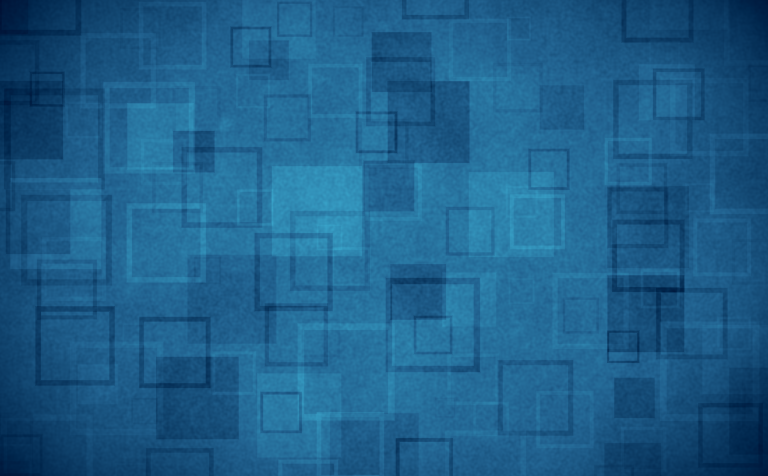
Give the GLSL for this background, as a Shadertoy shader.

```glsl
// Overlapping translucent squares and square outlines on worn, vignetted blue paper.

// Tone ramp: the green value of each colour is its tone
const vec3 DEEP_BLUE  = vec3(0.00, 0.15, 0.30);
const vec3 MID_BLUE   = vec3(0.13, 0.385, 0.565);
const vec3 LIGHT_BLUE = vec3(0.20, 0.58, 0.735);

const float BASE_TONE      = 0.463;
const float VIGNETTE       = 0.80;
const float BLOTCH_SCALE   = 4.0;
const float BLOTCH_AMOUNT  = 0.075;
const float GRAIN_SCALE    = 135.0;
const float GRAIN_AMOUNT   = 0.066;
const float EDGE_SOFTNESS  = 0.0005;
const float RIM_RATIO      = 0.068;  // outline width relative to side
const float SOLID          = 1.0;    // rim ratio that fills the square

// Strength of each kind of square, in tone
const float DARK_FILL  = 0.125;
const float LIGHT_FILL = 0.100;
const float DARK_RIM   = 0.130;
const float LIGHT_RIM  = 0.080;
const float FAINT_RIM  = 0.050;

vec4 hash4(vec2 p) {
    vec4 q = fract(p.xyxy * vec4(0.1031, 0.1030, 0.0973, 0.1099));
    q += dot(q, q.wzxy + 33.33);
    return fract((q.xxyz + q.yzzw) * q.zywx);
}

float gradientNoise(vec2 p) {
    vec2 cell = floor(p), f = fract(p);
    vec2 u = f * f * f * (f * (f * 6.0 - 15.0) + 10.0);
    vec4 corner;
    for (int i = 0; i < 4; i++) {
        vec2 offset = vec2(i & 1, i >> 1);
        vec2 slope = hash4(cell + offset + 17.0).xy * 2.0 - 1.0;
        corner[i] = dot(slope, f - offset);
    }
    return mix(mix(corner.x, corner.y, u.x), mix(corner.z, corner.w, u.x), u.y);
}

float fbm(vec2 p) {
    float sum = 0.0, amplitude = 1.0;
    for (int i = 0; i < 5; i++) {
        sum += amplitude * gradientNoise(p);
        p = mat2(1.6, 1.2, -1.2, 1.6) * p + 5.3;
        amplitude *= 0.6;
    }
    return sum;
}

// Square of the given half side; rim is the outline width
float squareMask(vec2 p, float halfSide, float rim) {
    float soft = EDGE_SOFTNESS + 0.5 / iResolution.y;
    float d = max(abs(p.x), abs(p.y)) - halfSide;
    return smoothstep(soft, -soft, d) - smoothstep(soft, -soft, d + rim);
}

// Evenly spread squares of one kind, with random size and strength
float scatterSquares(vec2 p, float aspect, float seed, int count, vec2 sideRange, float rimRatio) {
    float sum = 0.0;
    for (int i = 0; i < count; i++) {
        float n = float(i);
        vec4 rnd = hash4(vec2(n + 1.0, seed * 7.0 + 3.0));
        vec2 spread = fract(seed * vec2(0.37, 0.61) + n * vec2(0.7549, 0.5698));
        spread = fract(spread + 0.14 * (rnd.xy - 0.5));
        vec2 center = mix(vec2(-0.03), vec2(1.03), spread) * vec2(aspect, 1.0);
        float side = mix(sideRange.x, sideRange.y, pow(rnd.z, 1.2));
        float strength = mix(0.45, 1.0, rnd.w);
        sum += strength * squareMask(p - center, 0.5 * side, rimRatio * side);
    }
    return min(sum, 1.3);
}

vec3 toneColor(float tone) {
    vec3 dark = mix(DEEP_BLUE, MID_BLUE, (tone - DEEP_BLUE.g) / (MID_BLUE.g - DEEP_BLUE.g));
    vec3 light = mix(MID_BLUE, LIGHT_BLUE, (tone - MID_BLUE.g) / (LIGHT_BLUE.g - MID_BLUE.g));
    return clamp(tone < MID_BLUE.g ? dark : light, 0.0, 1.0);
}

void mainImage(out vec4 fragColor, in vec2 fragCoord) {
    vec2 p = fragCoord / iResolution.y;
    float aspect = iResolution.x / iResolution.y;
    vec2 q = 2.0 * fragCoord / iResolution.xy - 1.0;

    // Worn paper
    float blotch = fbm(p * BLOTCH_SCALE);
    float grain = gradientNoise(p * GRAIN_SCALE) + 0.7 * gradientNoise(p * GRAIN_SCALE * 0.45 + 9.0);
    float scuff = smoothstep(0.4, 1.0, fbm(p * 9.0 + 31.0));
    float tone = BASE_TONE + BLOTCH_AMOUNT * blotch + GRAIN_AMOUNT * grain + 0.07 * scuff;

    // Solid squares, then outlines
    float wear = clamp(0.95 + 0.35 * fbm(p * 7.0 + 13.0), 0.5, 1.2);
    float shapes = 0.0;
    shapes += LIGHT_FILL * scatterSquares(p, aspect, 1.0, 11, vec2(0.08, 0.22), SOLID);
    shapes -= DARK_FILL * scatterSquares(p, aspect, 2.0, 18, vec2(0.08, 0.19), SOLID);
    shapes += LIGHT_RIM * scatterSquares(p, aspect, 3.0, 28, vec2(0.07, 0.22), RIM_RATIO);
    shapes -= DARK_RIM * scatterSquares(p, aspect, 4.0, 36, vec2(0.065, 0.22), RIM_RATIO);
    shapes += FAINT_RIM * scatterSquares(p, aspect, 5.0, 16, vec2(0.04, 0.10), RIM_RATIO);
    shapes -= FAINT_RIM * scatterSquares(p, aspect, 6.0, 18, vec2(0.04, 0.11), RIM_RATIO);
    tone += wear * shapes;

    // Darkened sides and corners
    float edge = dot(q * q, vec2(0.6, 0.4));
    tone *= 1.0 - VIGNETTE * pow(edge, 1.5);

    fragColor = vec4(toneColor(tone), 1.0);
}
```
